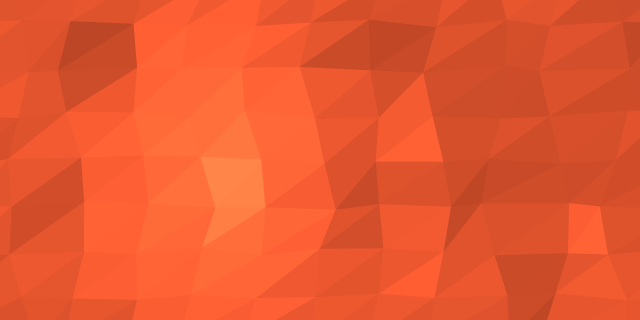
Write a WebGL 1 fragment shader that draws this background.

```glsl
precision highp float;
// Low-poly mesh of glowing orange facets with a warm core left of centre.
uniform vec2 u_resolution;

const vec3 EMBER = vec3(1.0, 0.37, 0.2);     // facet colour at light level 1
const vec2 CELL = vec2(0.1875, 0.142857);    // mesh pitch, canvas height = 1
const vec2 OFFSET = vec2(0.29, -0.5);        // mesh shift in cells
const vec2 JITTER = vec2(0.11, 0.1);         // random vertex shift in cells
const float SWAY = 0.22;                     // row-wise vertex swing in cells
const float BASE_LIGHT = 0.88;
const float FACET_CONTRAST = 0.1;

float hash(vec2 p) {
  return fract(sin(dot(p, vec2(127.1, 311.7))) * 4375.85);
}

// Mesh vertex at column and row (rows count downwards), in canvas units.
vec2 vertexAt(vec2 id) {
  float fromCore = id.x - 4.0;
  float evenColumn = 1.0 - mod(id.x, 2.0);
  float swing = max(-1.0, 1.0 - 0.12 * evenColumn * fromCore * fromCore);
  vec2 shift = JITTER * (2.0 * vec2(hash(id), hash(id + 37.0)) - 1.0);
  shift.x += SWAY * swing * cos(1.05 * (id.y - 5.0));
  vec2 q = (id + OFFSET + shift) * CELL;
  return vec2(q.x, 1.0 - q.y);
}

float bump(vec2 p, vec2 center, vec2 radius) {
  vec2 d = (p - center) / radius;
  return exp(-dot(d, d));
}

// Large-scale light: warm core, side glints and shaded hollows.
float lightAt(vec2 p) {
  float light = BASE_LIGHT;
  light += 0.25 * bump(p, vec2(0.73, 0.41), vec2(0.11, 0.17));
  light += 0.29 * bump(p, vec2(0.66, 0.48), vec2(0.39, 0.48));
  light += 0.12 * bump(p, vec2(1.28, 0.58), vec2(0.08, 0.10));
  light += 0.08 * bump(p, vec2(1.27, 0.15), vec2(0.12, 0.14));
  light += 0.13 * bump(p, vec2(1.86, 0.25), vec2(0.10, 0.12));
  light -= 0.17 * bump(p, vec2(0.30, 0.84), vec2(0.13, 0.16));
  light -= 0.12 * bump(p, vec2(0.15, 0.36), vec2(0.10, 0.10));
  light -= 0.14 * bump(p, vec2(1.11, 0.42), vec2(0.10, 0.25));
  light -= 0.11 * bump(p, vec2(1.17, 0.87), vec2(0.20, 0.12));
  light -= 0.15 * bump(p, vec2(1.48, 0.39), vec2(0.10, 0.10));
  light -= 0.16 * bump(p, vec2(1.67, 0.07), vec2(0.08, 0.12));
  light -= 0.07 * bump(p, vec2(1.70, 0.65), vec2(0.28, 0.30));
  light -= 0.10 * bump(p, vec2(1.96, 0.93), vec2(0.07, 0.12));
  return light;
}

// Signed distance to the line a-b, positive on its right side.
float edge(vec2 p, vec2 a, vec2 b) {
  vec2 d = b - a;
  return dot(p - a, vec2(d.y, -d.x)) / length(d);
}

// Facet colour weighted by its smooth coverage; the weight is in alpha.
vec4 facet(vec2 p, vec2 a, vec2 b, vec2 c, float seed) {
  float inside = min(edge(p, a, b), min(edge(p, b, c), edge(p, c, a)));
  float cover = clamp(inside * u_resolution.y + 0.5, 0.0, 1.0);
  float light = lightAt((a + b + c) / 3.0) + FACET_CONTRAST * (seed - 0.5);
  return vec4(min(EMBER * light, 1.0), 1.0) * cover;
}

void main() {
  vec2 p = gl_FragCoord.xy / u_resolution * vec2(2.0, 1.0);
  vec2 home = floor(vec2(p.x, 1.0 - p.y) / CELL - OFFSET);

  // Two triangles per cell, split from lower left to upper right.
  vec4 sum = vec4(0.0);
  for (int j = -1; j <= 1; j++) {
    for (int i = -1; i <= 1; i++) {
      vec2 id = home + vec2(float(i), float(j));
      vec2 topLeft = vertexAt(id);
      vec2 topRight = vertexAt(id + vec2(1.0, 0.0));
      vec2 lowLeft = vertexAt(id + vec2(0.0, 1.0));
      vec2 lowRight = vertexAt(id + vec2(1.0, 1.0));
      sum += facet(p, topLeft, topRight, lowLeft, hash(id + 11.0));
      sum += facet(p, lowRight, lowLeft, topRight, hash(id + 71.0));
    }
  }
  gl_FragColor = vec4(sum.rgb / max(sum.a, 0.001), 1.0);
}
```
